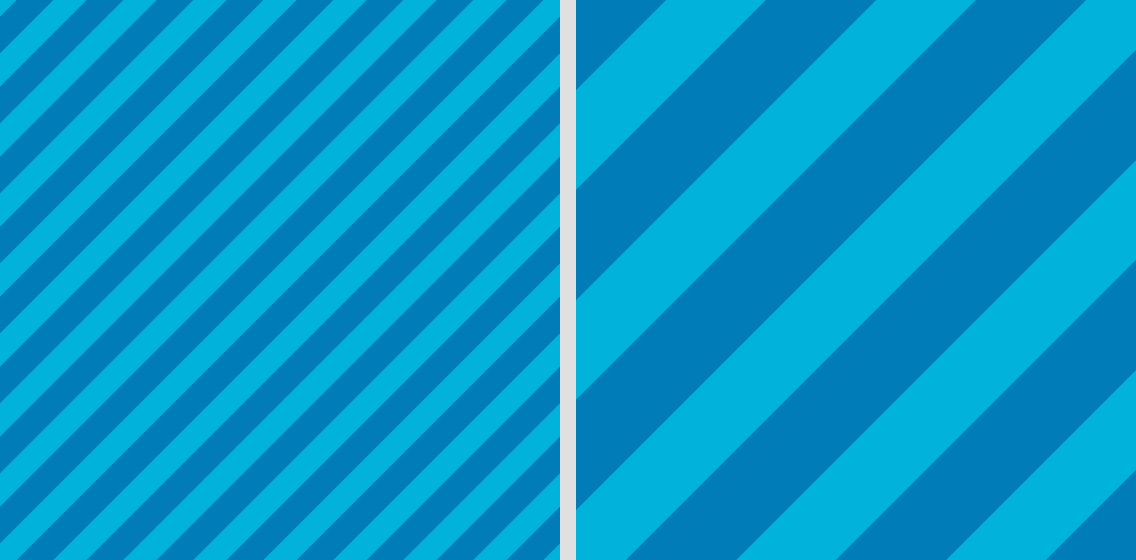
Left, the full canvas; right, a detail of the centre.
Give the GLSL for this pattern, as a Shadertoy shader.

```glsl
// Flat diagonal stripes in two blues, rising to the right at 45 degrees.
// A triangle wave of x - y gives the distance to the nearest stripe centre;
// a whole number of periods per side makes the canvas tile without a seam.

const float STRIPES = 8.0;

// Distance from the nearest stripe centre, in periods (0 to 0.5)
float stripeDistance(vec2 uv) {
    return abs(fract(STRIPES * (uv.x - uv.y) + 0.5) - 0.5);
}

void mainImage(out vec4 fragColor, in vec2 fragCoord) {
    vec2 uv = fragCoord / iResolution.xy;

    // Soften each edge by about one pixel, measured in periods
    float soft = STRIPES * 0.9 / min(iResolution.x, iResolution.y);
    float stripe = 1.0 - smoothstep(-soft, soft, stripeDistance(uv) - 0.237);

    vec3 deepBlue = vec3(0.0, 0.49, 0.72);
    vec3 cyan = vec3(0.003, 0.70, 0.855);
    fragColor = vec4(mix(deepBlue, cyan, stripe), 1.0);
}
```
